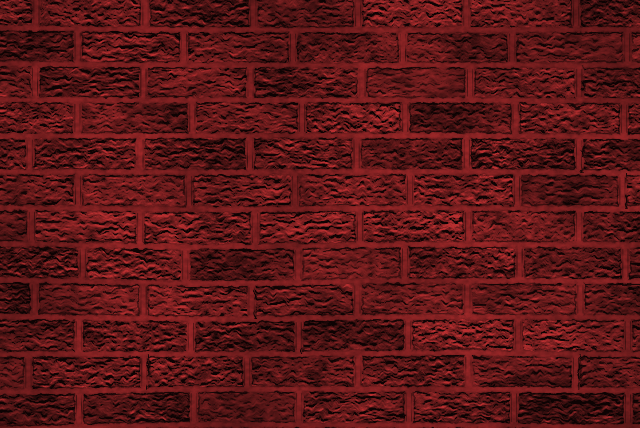
Reproduce this texture procedurally as a WebGL 2 fragment shader.

```glsl
#version 300 es
precision highp float;
// Dark red running-bond wall of rough, rippled bricks with smooth painted mortar.
uniform vec2 u_resolution;
out vec4 fragColor;

float hash(vec2 p) {
  vec3 q = fract(p.xyx * 0.1031);
  q += dot(q, q.yzx + 33.33);
  return fract((q.x + q.y) * q.z);
}

float noise(vec2 p) {
  vec2 i = floor(p), f = fract(p);
  f = f * f * (3.0 - 2.0 * f);
  return mix(mix(hash(i), hash(i + vec2(1, 0)), f.x),
             mix(hash(i + vec2(0, 1)), hash(i + vec2(1, 1)), f.x), f.y);
}

float fbm(vec2 p) {
  float sum = 0.0, amp = 0.54;
  for (int i = 0; i < 4; i++) {
    sum += amp * noise(p);
    p = p * 1.93 + 17.3;
    amp *= 0.5;
  }
  return sum;
}

// Height of the brick face: short, broken horizontal ridges
float relief(vec2 p, float stretch) {
  float warp = 1.1 * noise(p * vec2(42.0, 36.0)) + 0.8 * noise(p * vec2(110.0, 80.0));
  return fbm(vec2(p.x * stretch, p.y * 125.0 + warp));
}

void main() {
  vec2 p = gl_FragCoord.xy / u_resolution.y;
  float px = 1.0 / u_resolution.y;

  // Courses, counted downward, with a slight sag
  float v = (1.0 - p.y) * 11.85 + 0.19 + 0.12 * (noise(vec2(p.x * 2.0, p.y * 3.0)) - 0.5);
  float row = floor(v);
  float odd = mod(row, 2.0);

  // Staggered upright joints, each a little off its place
  float u = p.x * 3.923 + mix(0.69, 0.25, odd) + 0.09 * (hash(vec2(row, 7.0)) - 0.5);
  float joint = floor(u + 0.5);
  float edge = joint + 0.07 * (hash(vec2(joint + 20.0, row)) - 0.5);
  vec2 id = vec2(u > edge ? joint : joint - 1.0, row) + 31.0;

  // Distance inside the brick outline, with ragged edges
  float side = (u - edge) / 3.923;
  float down = abs(v - floor(v + 0.5)) / 11.85;
  float ragged = 0.009 * (fbm(p * vec2(85.0, 100.0)) - 0.5);
  vec2 inset = vec2(abs(side) - 0.0105, down - 0.007);
  float d = min(inset.x, inset.y) + ragged;

  // Brick face, lit along the ridges, with patches of dark fissures
  vec2 q = p + id * 0.37;
  float stretch = mix(46.0, 70.0, hash(id + 5.0));
  float height = relief(q, stretch);
  float slope = relief(q + vec2(0.0, 0.0038), stretch) - height;
  float rough = mix(0.6, 1.25, hash(id + 11.0)) * mix(0.75, 1.25, noise(q * vec2(12.0, 18.0)));
  float face = 0.335 + 0.15 * (hash(id) - 0.5) + 1.05 * rough * slope
             + 0.35 * (height - 0.5) + 0.18 * (noise(p * 12.0) - 0.5);
  face *= 1.0 - min(0.75 * rough, 0.9) * smoothstep(0.07, 0.2, -slope);

  // Mortar: grainy, brighter in the middle of the bed
  float mortar = 0.4 + 0.18 * (fbm(p * vec2(90.0, 120.0)) - 0.5)
               + 0.13 * (noise(p * 9.0) - 0.5) + 0.07 * smoothstep(0.0, -0.005, d);
  float groove = smoothstep(0.0025, 0.0, abs(abs(side) - 0.006)) * smoothstep(0.0, 0.004, inset.y);
  mortar *= 1.0 - 0.55 * groove * noise(p * vec2(90.0, 40.0));

  float tone = mix(mortar, face, smoothstep(-0.6 * px, 0.6 * px, d));

  // Thin broken shadow along the outline, deepest under the upper bed
  float under = step(fract(v), 0.5) * step(inset.y, inset.x);
  float shadow = smoothstep(0.003, 0.0006, abs(d - 0.0012));
  tone *= 1.0 - shadow * mix(0.45, 0.75, under) * smoothstep(0.3, 0.6, noise(p * vec2(30.0, 45.0)));

  // Occasional cracks where mortar has fallen from one side of a joint
  float gap = smoothstep(0.003, 0.0005, abs(side - 0.008 + 1.5 * ragged))
            * smoothstep(0.35, 0.6, noise(p * vec2(30.0, 45.0)))
            * step(0.85, hash(vec2(joint, row) + 51.0));
  tone *= 1.0 - 0.85 * gap;

  // Broad uneven light, darker toward the corners
  vec2 c = gl_FragCoord.xy / u_resolution - 0.5;
  tone *= 1.06 - 0.45 * dot(c, c) + 0.26 * (noise(p * 3.5 + 4.0) - 0.5);
  fragColor = vec4(clamp(tone, 0.05, 0.72) * vec3(1.0, 0.255, 0.26), 1.0);
}
```
